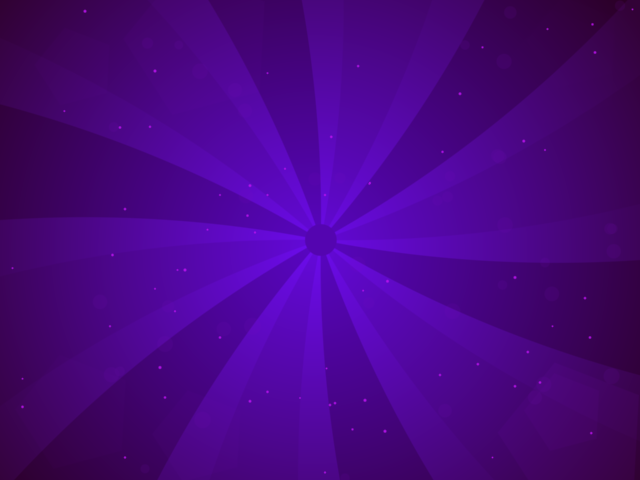
Reproduce this background procedurally as a Shadertoy shader.

```glsl
const float TAU = 6.2831853;
const vec3 CORE = vec3(0.345, 0.022, 0.755);
const vec3 RIM = vec3(0.168, 0.0, 0.15);
const vec3 RAY_GLOW = vec3(0.075, 0.022, 0.165);
const vec3 HUB = vec3(0.33, 0.02, 0.69);
const vec3 HAZE = vec3(0.48, 0.04, 0.75);
const vec3 SPARK = vec3(0.75, 0.08, 0.95);

vec2 hash2(float seed) {
    vec2 v = fract(seed * vec2(0.1031, 0.1137) + vec2(0.37, 0.71));
    v += dot(v, v.yx + 33.33);
    return fract((v.xx + v.yx) * v.yx * 17.3);
}

// Coverage of a shape from its signed distance
float fill(float dist, float blur) {
    return 1.0 - smoothstep(-blur, blur, dist);
}

float pentagon(vec2 p, float radius, float turn) {
    float sector = TAU / 5.0;
    float a = mod(atan(p.y, p.x) - turn, sector) - 0.5 * sector;
    return length(p) * cos(a) - radius * cos(0.5 * sector);
}

// Swirling beams, each with a dimmer inner band
float beams(vec2 p, float count, float phase, float twist, float blur) {
    float r = length(p);
    float period = TAU / count;
    float a = atan(p.y, p.x) - twist * r - phase;
    float d = abs(mod(a + 0.5 * period, period) - 0.5 * period);
    float outer = fill((d - period / 3.0) * r, blur);
    float inner = fill((d - period / 6.0) * r, blur);
    return outer - mix(0.42, 0.27, smoothstep(0.1, 0.5, r)) * inner;
}

// Two faint pentagons near each corner, strongest at the lower right
float cornerHaze(vec2 p, float blur) {
    float haze = 0.0;
    for (int i = 0; i < 4; i++) {
        vec2 side = vec2(i & 1, i >> 1) * 2.0 - 1.0;
        float diagonal = side.x * side.y;
        float strength = 0.048 - 0.018 * side.y - 0.02 * diagonal;
        vec2 nearCorner = side * vec2(0.51, 0.36);
        vec2 nearEdge = vec2(0.14 + 0.39 * side.x, 0.41 * side.y);
        float small = pentagon(p - nearCorner, 0.105 + 0.02 * diagonal, 1.83);
        float large = pentagon(p - nearEdge, 0.13 - 0.03 * diagonal, 1.83);
        haze += strength * (0.7 * fill(small, blur) + fill(large, blur));
    }
    return haze;
}

// Randomly scattered discs
float scatter(vec2 p, vec2 extent, int count, float seed, float size, float blur) {
    float sum = 0.0;
    for (int i = 0; i < count; i++) {
        float id = seed + float(i) * 7.31;
        vec2 centre = (hash2(id) - 0.5) * extent;
        float radius = size * mix(0.6, 1.2, hash2(id + 3.7).x);
        sum += fill(length(p - centre) - radius, blur);
    }
    return min(sum, 1.5);
}

void mainImage(out vec4 fragColor, in vec2 fragCoord) {
    vec2 p = (fragCoord - 0.5 * iResolution.xy) / iResolution.y;
    vec2 extent = vec2(iResolution.x / iResolution.y, 1.0);
    float px = 1.0 / iResolution.y;
    vec2 swirl = p - vec2(0.0018, 0.0);

    // Radial backdrop
    float fade = clamp(length(p + vec2(0.015, 0.02)) / 0.83, 0.0, 1.0);
    vec3 color = mix(CORE, RIM, pow(fade, 1.06));

    // Beams start outside the hub
    float light = beams(swirl, 6.0, 1.203, 0.196, px);
    float hub = fill(length(swirl) - 0.033, px);
    color += RAY_GLOW * light * (1.0 - 0.6 * fade);
    color = mix(color, HUB, hub);

    // Haze, soft discs and sparks
    color = mix(color, HAZE, cornerHaze(p, px));
    color = mix(color, HAZE, 0.1 * scatter(p, extent, 42, 11.0, 0.015, 0.002));
    color = mix(color, SPARK, 0.85 * min(scatter(p, extent, 64, 523.0, 0.0025, px), 1.0));

    fragColor = vec4(color, 1.0);
}
```
